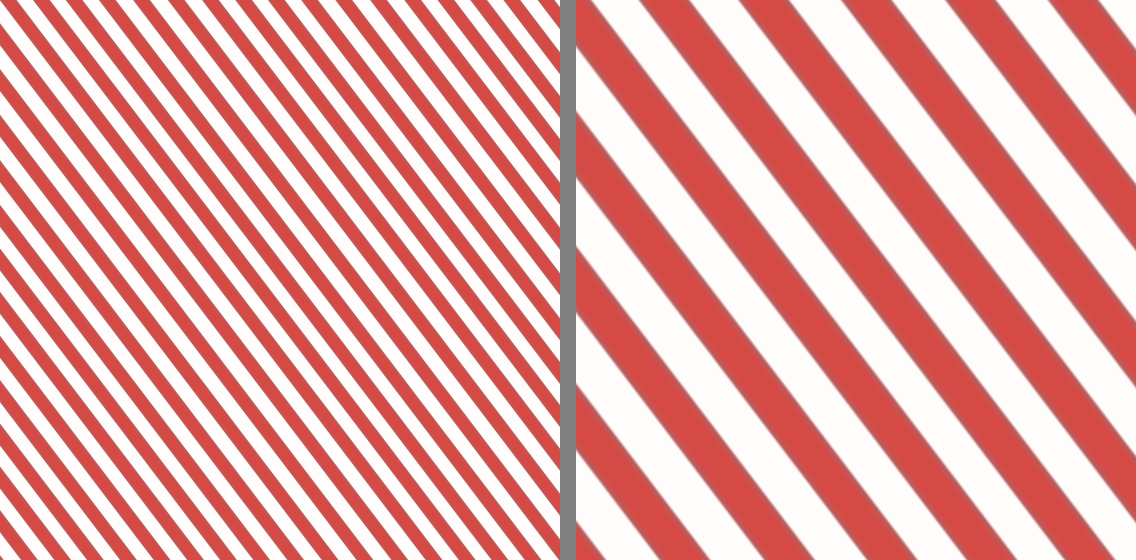
Left: the whole. Right: its middle third, enlarged.
A three.js fragment shader for this pattern:

```glsl
varying vec2 vUv;

const float TAU = 6.2831853;
const float PITCH = 0.0602;
const float SLOPE = 1.315;
const float FIRST_CENTER = 0.0128;

const vec3 PAPER = vec3(0.995, 0.993, 0.988);
const vec3 RED = vec3(0.84, 0.29, 0.27);
const vec3 RIM = vec3(0.73, 0.36, 0.36);

// Uneven spacing: a slow ripple plus one crowded group of stripes
float spacingDrift(float index) {
  float ripple = 0.0018 * cos(TAU * index / 6.0);
  float crowding = (index + 5.5) / 2.0;
  return ripple - 0.0062 * exp(-crowding * crowding);
}

// Horizontal distance to the nearest stripe center, in pitches
float stripeDistance(vec2 p, float pitch, float slope) {
  float topX = p.x - (1.0 - p.y) / slope - FIRST_CENTER;
  float index = floor(topX / pitch + 0.5);
  return abs(topX - index * pitch - spacingDrift(index)) / pitch;
}

// Red core, duller rim, soft edge into the paper
vec3 stripeColor(float d, vec3 core, vec3 rim, vec3 paper) {
  vec3 ink = mix(core, rim, smoothstep(0.15, 0.23, d));
  return mix(ink, paper, smoothstep(0.225, 0.275, d));
}

void main() {
  float d = stripeDistance(vUv, PITCH, SLOPE);
  gl_FragColor = vec4(stripeColor(d, RED, RIM, PAPER), 1.0);
}
```
